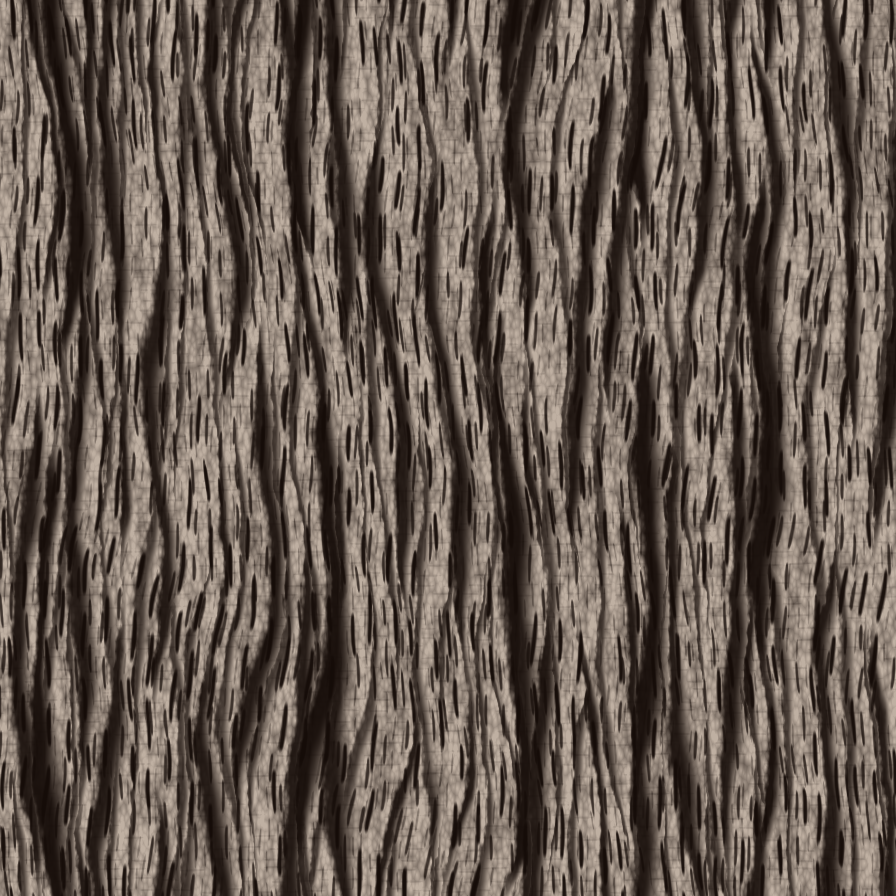
A three.js fragment shader for this texture:

```glsl
// Weathered tree bark: upright ridges, soft dark furrows and chains of thin splits.
#define DARK vec3(0.08, 0.045, 0.03)
#define LIGHT vec3(0.75, 0.69, 0.635)
#define DEEP_COUNT 5.0
#define DEEP_WIDTH 0.02
#define FURROW_COUNT 19.0
#define FURROW_WIDTH 0.0145
#define THIN_COUNT 29.0
#define THIN_WIDTH 0.007
#define SWAY 0.017
#define SPLIT_GRID vec2(43.0, 14.0)
#define GRAIN 0.36
#define RIDGE_TONE 0.81

varying vec2 vUv;

float hash(vec2 c) {
  return fract(sin(dot(c, vec2(127.1, 311.7))) * 43758.5);
}

// Cellular noise: distance to the nearest scattered point.
float cellular(vec2 p) {
  vec2 cell = floor(p);
  float nearest = 2.0;
  for (int j = -1; j <= 1; j++) {
    for (int i = -1; i <= 1; i++) {
      vec2 id = cell + vec2(float(i), float(j));
      vec2 point = id + vec2(hash(id), hash(id + 31.7));
      nearest = min(nearest, distance(p, point));
    }
  }
  return nearest;
}

// Long furrows that sway, swell and close; each has one steep and one soft bank.
float furrows(vec2 p, float count, float halfWidth, float seed) {
  float x = p.x * count;
  float depth = 0.0;
  for (int i = -2; i <= 2; i++) {
    float id = floor(x) + float(i);
    float phase = 6.283 * hash(vec2(id, seed));
    float place = 0.15 + 0.7 * hash(vec2(id, seed + 7.0));
    float sway = 0.65 * sin(p.y * 7.0 + phase) + 0.35 * sin(p.y * 17.0 + phase * 3.0);
    float swell = 0.65 + 0.4 * sin(p.y * 8.0 + phase * 5.0)
                + 0.25 * sin(p.y * 21.0 + phase * 2.0);
    float d = x - id - place - SWAY * count * sway;
    d *= d > 0.0 ? 0.7 : 1.3;
    float width = halfWidth * count * max(swell, 0.2);
    float bank = 1.0 - smoothstep(0.15, 1.0, abs(d) / width);
    depth = max(depth, bank * smoothstep(0.0, 0.45, swell));
  }
  return depth;
}

// Short narrow splits, staggered from column to column.
float splits(vec2 p, vec2 grid, float seed) {
  vec2 q = p * grid;
  q.y += 7.0 * hash(vec2(floor(q.x), seed));
  vec2 id = floor(q);
  vec2 f = fract(q) - 0.5;
  float pick = hash(id + seed);
  float shift = hash(id + seed + 5.3) - 0.5;
  float x = f.x - 0.45 * shift - 0.3 * f.y * (pick - 0.65);
  float along = f.y / (0.22 + 0.26 * pick);
  float taper = max(1.0 - along * along, 0.0);
  float side = 1.0 - smoothstep(0.2, 1.0, abs(x) / (0.15 * sqrt(taper) + 0.02));
  return step(0.35, pick) * smoothstep(0.0, 0.5, taper) * side;
}

void main() {
  vec2 p = vUv;

  // Fibrous grain, also used to roughen the edges of the furrows.
  float coarse = cellular(p * vec2(95.0, 24.0)) - 0.45;
  float fine = cellular(p * vec2(200.0, 95.0) + 17.0) - 0.45;

  // Shared bending of the fibres; splits follow it, furrows are also roughened.
  p.x += 0.009 * sin(p.y * 6.0 + p.x * 7.0) + 0.004 * sin(p.y * 19.0 + p.x * 17.0);
  vec2 fibre = p + vec2(0.0012 * sin(p.y * 61.0 + p.x * 40.0) + 0.001 * coarse, 0.0);
  p.x += 0.0014 * sin(p.y * 53.0 + 2.0 * sin(p.x * 47.0));
  p.x += 0.004 * coarse + 0.002 * fine;

  // Lit ridges, shaded in long upright patches.
  float patches = cellular(fibre * vec2(40.0, 7.0) + 5.0) - 0.45;
  float tone = RIDGE_TONE - GRAIN * (coarse + fine) - 0.28 * patches;
  tone -= 0.09 * splits(p.yx, vec2(85.0, 34.0), 4.0);
  tone -= 0.25 * splits(fibre, vec2(97.0, 28.0), 9.0);

  // Furrows share one depth, so that crossings keep their floor.
  float depth = 0.68 * furrows(p, THIN_COUNT, THIN_WIDTH, 3.0);
  depth = max(depth, 0.89 * furrows(p, FURROW_COUNT, FURROW_WIDTH, 11.0));
  depth = max(depth, 0.95 * furrows(p, DEEP_COUNT, DEEP_WIDTH, 23.0));
  tone *= 1.0 - depth;

  // The darkest splits.
  tone *= 1.0 - 0.75 * splits(fibre, SPLIT_GRID * 1.4, 6.0);
  tone *= 1.0 - 0.95 * splits(fibre, SPLIT_GRID, 2.0);

  gl_FragColor = vec4(mix(DARK, LIGHT, clamp(tone, 0.0, 1.0)), 1.0);
}
```
